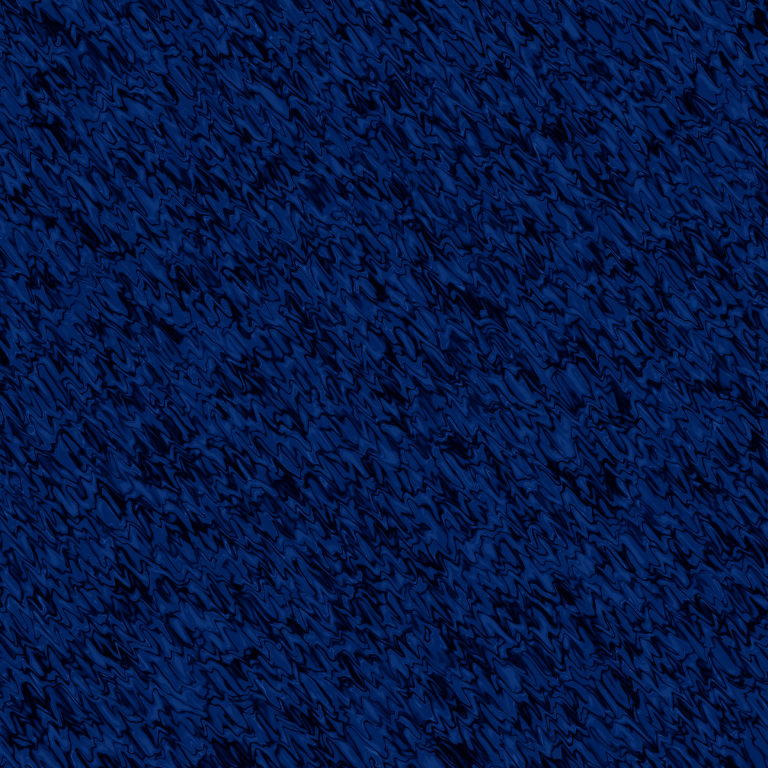
Reproduce this texture procedurally as a Shadertoy shader.

```glsl
const vec3 INK = vec3(0.0, 0.004, 0.045);
const vec3 BLUE = vec3(0.0, 0.130, 0.358);
const vec3 SHEEN = vec3(0.11, 0.29, 0.57);

const float STROKE_ANGLE = -0.95;              // direction of the jagged teeth
const float GRAIN_ANGLE = -0.55;               // direction of the folds
const vec2 TOOTH_SIZE = vec2(0.044, 0.0118);   // along, across the stroke
const vec2 FOLD_SIZE = vec2(0.027, 0.0150);    // along, across the grain
const vec2 PATCH_SIZE = vec2(0.060, 0.036);
const float TOOTH_REACH = 0.037;
const float FINE_REACH = 0.007;
const float FINE_FOLD = 0.42;
const float PATCH_DEPTH = 0.13;
const float VEIN_WIDTH = 0.186;
const float RIM_LEVEL = 1.22;
const float RIM_WIDTH = 0.085;
const float RIM_STRENGTH = 0.85;
const float GLOW_STRENGTH = 0.40;
const int AA = 2;

vec2 gradientAt(ivec2 cell) {
    uint h = uint(cell.x) * 1597334677u ^ uint(cell.y) * 3812015801u;
    h = (h ^ (h >> 16)) * 2146121005u;
    h = (h ^ (h >> 15)) * 2221713035u;
    h ^= h >> 16;
    float angle = float(h & 65535u) / 65536.0 * 6.28319;
    return vec2(cos(angle), sin(angle));
}

float gradientNoise(vec2 p) {
    ivec2 i = ivec2(floor(p));
    vec2 f = fract(p);
    vec2 s = f * f * f * (f * (f * 6.0 - 15.0) + 10.0);
    float a = dot(gradientAt(i), f);
    float b = dot(gradientAt(i + ivec2(1, 0)), f - vec2(1, 0));
    float c = dot(gradientAt(i + ivec2(0, 1)), f - vec2(0, 1));
    float d = dot(gradientAt(i + ivec2(1, 1)), f - vec2(1, 1));
    return mix(mix(a, b, s.x), mix(c, d, s.x), s.y);
}

// Coordinates along and across a direction
vec2 alignTo(vec2 p, float angle) {
    vec2 d = vec2(cos(angle), sin(angle));
    return vec2(dot(p, d), dot(p, vec2(-d.y, d.x)));
}

vec3 fabric(vec2 p) {
    // Pull the folds into jagged teeth along the stroke
    vec2 stroke = alignTo(p, STROKE_ANGLE) / TOOTH_SIZE;
    float pull = TOOTH_REACH * gradientNoise(stroke + 17.3)
               + FINE_REACH * gradientNoise(stroke * 2.1 + 71.9);
    vec2 warped = p + pull * vec2(cos(STROKE_ANGLE), sin(STROKE_ANGLE));

    // Dark veins run where the fold height crosses zero
    vec2 grain = alignTo(warped, GRAIN_ANGLE) / FOLD_SIZE;
    float height = gradientNoise(grain + 5.7)
                 + FINE_FOLD * gradientNoise(grain * 1.9 + 41.1);
    float tint = gradientNoise(alignTo(warped, GRAIN_ANGLE * 0.6) / PATCH_SIZE + 9.2);
    float level = (abs(height) + PATCH_DEPTH * tint) / VEIN_WIDTH;

    float tone = clamp(level, 0.0, 1.0);
    vec3 colour = mix(INK, BLUE, vec3(tone, pow(tone, 1.5), tone));

    // Broken bright rims and a faint glow on the highest folds
    float offset = (level - RIM_LEVEL) / RIM_WIDTH;
    float broken = smoothstep(-0.2, 0.35, gradientNoise(grain * 0.8 + 88.4));
    float rim = RIM_STRENGTH * broken * exp(-offset * offset);
    float glow = GLOW_STRENGTH * smoothstep(1.7, 2.9, level);
    return mix(colour, SHEEN, clamp(rim + glow, 0.0, 1.0));
}

void mainImage(out vec4 fragColor, in vec2 fragCoord) {
    // Average a grid of samples inside each pixel
    vec3 sum = vec3(0.0);
    for (int y = 0; y < AA; y++) {
        for (int x = 0; x < AA; x++) {
            vec2 shift = (vec2(x, y) + 0.5) / float(AA) - 0.5;
            sum += fabric((fragCoord + shift) / iResolution.y);
        }
    }
    fragColor = vec4(sum / float(AA * AA), 1.0);
}
```
